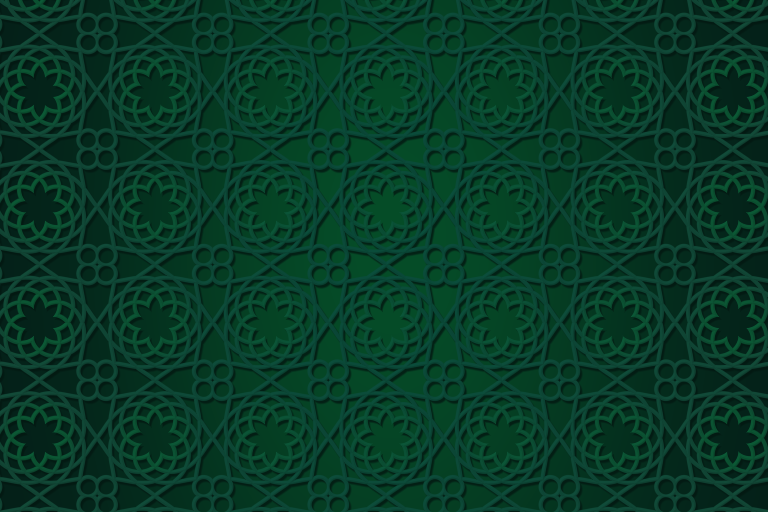
Give the GLSL for this pattern, as a WebGL 1 fragment shader.

```glsl
precision highp float;
// Embossed lattice of eight-petal rosettes and quatrefoils on a green glow.
uniform vec2 u_resolution;

const float CELLS_PER_HEIGHT = 4.43;

// Radius of a petal edge; t counts eighths of a turn from the petal tip.
float petalRadius(float t) {
  return 0.42 - 0.05 * pow(t, 1.8) + 0.08 * exp(-4.0 * t);
}

// Approximate distance to one petal edge.
float petalDistance(float r, float t) {
  float slope = (-0.09 * pow(t, 0.8) - 0.32 * exp(-4.0 * t)) / 0.785398;
  float radius = petalRadius(t);
  return abs(r - radius) * inversesqrt(1.0 + slope * slope / (radius * radius));
}

// Interlaced petals whose inner ends close into an eight-point star.
float rosetteDistance(vec2 p) {
  float r = length(p);
  float turn = atan(p.y, p.x + 1e-6) / 0.785398;
  float a = abs(fract(turn + 0.5) - 0.5);
  float d = length(vec2(r * cos(a * 0.785398) - 0.5, r * sin(a * 0.785398)));
  for (int i = 0; i < 3; i++) {
    float k = float(i);
    d = min(d, petalDistance(r, k + a));
    if (i > 0) d = min(d, petalDistance(r, k - a));
  }
  return d;
}

// Four round lobes set on the diagonals.
float quatrefoilDistance(vec2 p) {
  return abs(length(abs(p) - 0.078) - 0.084);
}

float latticeDistance(vec2 p) {
  vec2 rosette = fract(p + 0.5) - 0.5;
  vec2 corner = fract(p) - 0.5;
  return min(rosetteDistance(rosette), quatrefoilDistance(corner));
}

float stroke(float d, float halfWidth, float blur) {
  return 1.0 - smoothstep(halfWidth - blur, halfWidth + blur, d);
}

void main() {
  vec2 p = (gl_FragCoord.xy - 0.5 * u_resolution) / u_resolution.y;
  vec2 cell = (p - vec2(0.004, 0.096)) * CELLS_PER_HEIGHT;
  float pixel = CELLS_PER_HEIGHT / u_resolution.y;

  // Wide glow that darkens mostly toward the sides.
  float fade = smoothstep(0.0, 1.0, length((p - vec2(0.015, 0.03)) * vec2(1.2, 0.7)));
  vec3 color = mix(vec3(0.02, 0.30, 0.155), vec3(0.015, 0.125, 0.095), fade);

  // Shadow falls to the lower right.
  float shadow = stroke(latticeDistance(cell - vec2(0.018, -0.024)), 0.017, 0.7 * pixel + 0.006);
  color = mix(color, vec3(0.01, 0.09, 0.065), 0.8 * shadow);

  // Teal bands turn greener near each star and away from the glow.
  float d = latticeDistance(cell);
  float inner = 1.0 - smoothstep(0.22, 0.38, length(fract(cell + 0.5) - 0.5));
  vec3 band = mix(vec3(0.035, 0.275, 0.21), vec3(0.065, 0.265, 0.20), fade);
  band = mix(band, vec3(0.035, 0.325, 0.185), inner * (0.45 + 0.4 * fade));

  // Soft bevel from the change in distance across the light direction.
  float bevel = latticeDistance(cell + vec2(-0.008, 0.01)) - d;
  band *= 1.0 + clamp(bevel * 8.0, -0.12, 0.12);
  color = mix(color, band, stroke(d, 0.018, 0.7 * pixel));

  gl_FragColor = vec4(color, 1.0);
}
```
